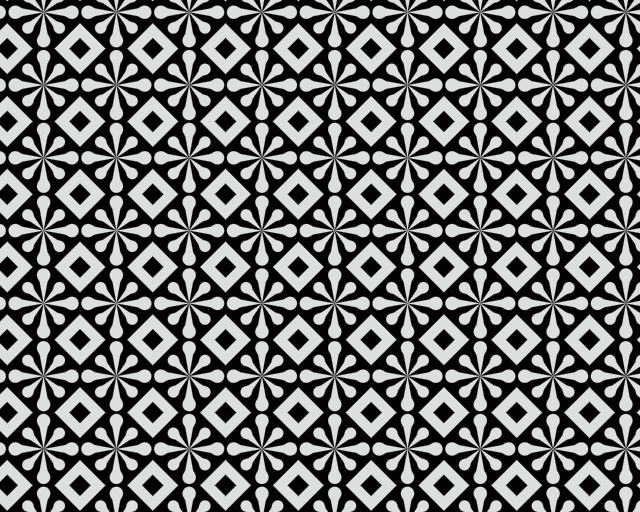
A Shadertoy shader for this pattern:

```glsl
// Monochrome tile pattern: eight-petal flowers on a square lattice, with a
// hollow diamond centred between every four flowers. Each cell is folded by
// symmetry, so two petal distance functions and one diamond draw everything.

#define REPEATS      8.793                    // cells across the canvas width
#define FLOWER_POS   vec2(0.599, 0.866)       // first flower centre, in cells
#define LONG_PETAL   vec2(0.390, 0.092)       // bulb distance, bulb radius
#define SHORT_PETAL  vec2(0.308, 0.077)
#define NECK_TAPER   0.76                     // 1 = straight sides, less = concave
#define NECK_BLEND   0.03
#define DIAMOND_OUT  0.350                    // half diagonals
#define DIAMOND_IN   0.147
#define EDGE_SOFT    1.15                     // edge width in output pixels
#define INK          vec3(0.01)
#define PAPER        vec3(0.86, 0.873, 0.87)

float smoothMin(float a, float b, float k) {
    float h = max(k - abs(a - b), 0.0) / k;
    return min(a, b) - 0.25 * k * h * h;
}

// Teardrop along +x: a round bulb joined to a wedge that ends at the origin.
float petal(vec2 p, vec2 shape) {
    p.y = abs(p.y);
    float bulb = length(p - vec2(shape.x, 0.0)) - shape.y;
    float s = NECK_TAPER * shape.y / shape.x;
    float wedge = dot(p, vec2(-s, sqrt(1.0 - s * s)));
    wedge = max(wedge, p.x - 0.88 * shape.x);
    return smoothMin(bulb, wedge, NECK_BLEND);
}

float flower(vec2 p) {
    // Fold to one eighth of the plane
    p = abs(p);
    p = vec2(max(p.x, p.y), min(p.x, p.y));
    vec2 diagonal = vec2(p.x + p.y, p.y - p.x) * sqrt(0.5);
    return min(petal(p, LONG_PETAL), petal(diagonal, SHORT_PETAL));
}

float hollowDiamond(vec2 p) {
    float r = abs(p.x) + abs(p.y);
    return max(r - DIAMOND_OUT, DIAMOND_IN - r) * sqrt(0.5);
}

void mainImage(out vec4 fragColor, in vec2 fragCoord) {
    float pixel = REPEATS / iResolution.x;
    vec2 lattice = fragCoord * pixel - FLOWER_POS;

    // Flowers sit on lattice points, diamonds half a cell away
    vec2 fromFlower = fract(lattice + 0.5) - 0.5;
    vec2 fromDiamond = fract(lattice) - 0.5;
    float d = min(flower(fromFlower), hollowDiamond(fromDiamond));

    float coverage = clamp(0.5 - d / (EDGE_SOFT * pixel), 0.0, 1.0);
    fragColor = vec4(mix(INK, PAPER, coverage), 1.0);
}
```
